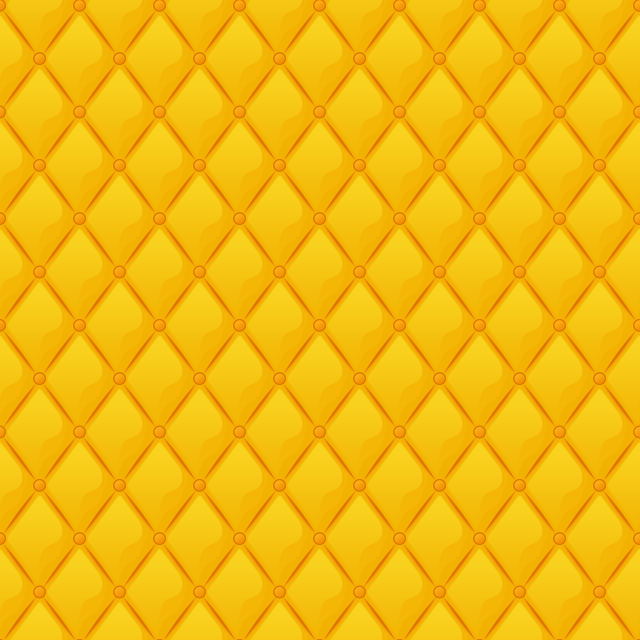
Give the GLSL for this pattern, as a WebGL 2 fragment shader.

```glsl
#version 300 es
precision highp float;
// Golden quilted upholstery: padded diamonds, tapered creases and round buttons.

uniform vec2 u_resolution;
out vec4 fragColor;

// Lengths are in units of 1/768 of the canvas; one repeat is 96 by 128 units.
const float CANVAS = 768.0;
const float EDGE_SCALE = 76.8; // diagonal coordinate to perpendicular distance

float cover(float dist, float soft) {
    return 1.0 - smoothstep(-soft, soft, dist);
}

float smoothMax(float a, float b, float k) {
    float h = max(k - abs(a - b), 0.0) / k;
    return max(a, b) + 0.25 * h * h * k;
}

// Diagonal lattice coordinates to canvas units.
vec2 toUnits(vec2 s) {
    return vec2(48.0 * (s.x + s.y), 64.0 * (s.x - s.y));
}

// Rounded diamond, inset from its seams, whose lower right side is at "limit".
float padDistance(vec2 s, float inset, float limit) {
    float left = smoothMax(-s.x, -s.y, 0.07) - 0.5 + inset;
    float right = smoothMax(s.x - 0.5 + inset, s.y - limit, 0.14);
    return EDGE_SCALE * smoothMax(left, right, 0.05);
}

void main() {
    vec2 uv = gl_FragCoord.xy / u_resolution;
    float soft = 0.6 * CANVAS / min(u_resolution.x, u_resolution.y);

    // Eight repeats across, six down, split into diamonds along both diagonals
    vec2 grid = uv * vec2(8.0, 6.0) + vec2(0.005, 0.05);
    vec2 s = fract(vec2(grid.x + grid.y, grid.x - grid.y)) - 0.5;
    vec2 p = toUnits(s);
    float height = p.y / 128.0 + 0.5;

    // Cloth with a faint outer pad
    vec3 color = vec3(0.952, 0.698, 0.008);
    float outerLimit = 0.36 + 0.035 * cos(10.5 * (s.x - 0.08));
    vec3 outerPad = mix(vec3(0.955, 0.725, 0.03), vec3(0.955, 0.705, 0.015), height);
    color = mix(color, outerPad, cover(padDistance(s, 0.055, outerLimit), soft));

    // Bright sheen with a wavy lower right side
    float sheenLimit = 0.205 - 0.05 * cos(10.5 * (s.x + 0.05));
    vec3 sheen = mix(vec3(0.955, 0.725, 0.035), vec3(0.975, 0.825, 0.12),
                     smoothstep(0.12, 0.88, height));
    color = mix(color, sheen, cover(padDistance(s, 0.085, sheenLimit), soft));

    // Tapered creases: a soft fold below, a dark line on the seam
    vec2 seam = EDGE_SCALE * (s - 0.5 * sign(s));
    vec2 along = s.yx / 0.39;
    vec2 taper = 1.0 - along * along;
    vec2 fold = abs(seam + vec2(1.1, -1.1)) - 2.3 * taper;
    vec2 crease = abs(seam) - 1.55 * taper;
    color = mix(color, vec3(0.95, 0.62, 0.03), cover(min(fold.x, fold.y), soft));
    color = mix(color, vec3(0.87, 0.46, 0.0), cover(min(crease.x, crease.y), soft));

    // Buttons: dark rim, domed face lit from the upper left
    vec2 q = toUnits(s - 0.5 * sign(s));
    float r = length(q);
    float light = smoothstep(-7.0, 7.0, dot(q, vec2(-0.6, 0.8)));
    vec3 face = mix(vec3(0.94, 0.57, 0.015), vec3(0.99, 0.69, 0.08), light);
    color = mix(color, vec3(0.87, 0.47, 0.0), cover(r - 7.7, soft));
    color = mix(color, face, cover(r - 6.1, soft));

    fragColor = vec4(color, 1.0);
}
```
